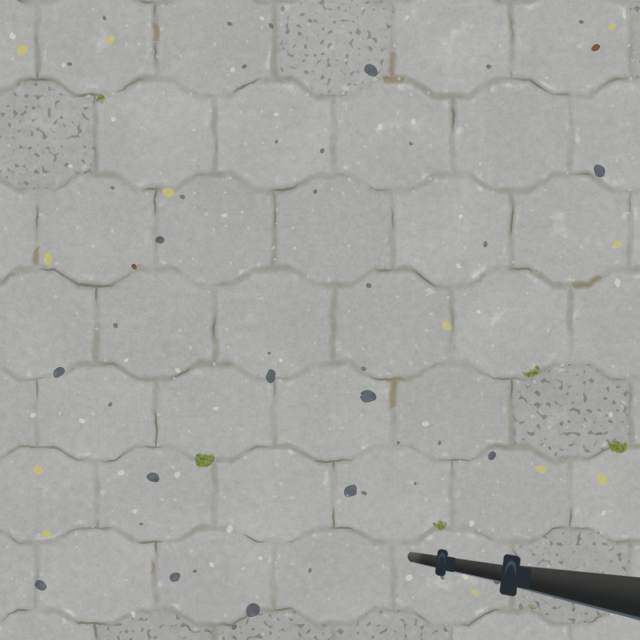
Write a WebGL 1 fragment shader that draws this texture.

```glsl
precision highp float;
// Worn grey interlocking pavers with grit, moss and leaf bits, and a dark pole leg at lower right.
uniform vec2 u_resolution;

vec2 hash2(vec2 p) {
  p = vec2(dot(p, vec2(127.1, 311.7)), dot(p, vec2(269.5, 183.3)));
  return fract(sin(p) * 43758.55);
}

// Gradient noise, roughly -0.7 to 0.7
float noise(vec2 p) {
  vec2 i = floor(p), f = fract(p);
  vec2 w = f * f * f * (f * (f * 6.0 - 15.0) + 10.0);
  float a = dot(hash2(i) * 2.0 - 1.0, f);
  float b = dot(hash2(i + vec2(1, 0)) * 2.0 - 1.0, f - vec2(1, 0));
  float c = dot(hash2(i + vec2(0, 1)) * 2.0 - 1.0, f - vec2(0, 1));
  float d = dot(hash2(i + 1.0) * 2.0 - 1.0, f - 1.0);
  return mix(mix(a, b, w.x), mix(c, d, w.x), w.y);
}

float fbm(vec2 p) {
  float sum = 0.0, amp = 0.6;
  for (int i = 0; i < 4; i++) {
    sum += amp * noise(p);
    p = p * 2.03 + 17.3;
    amp *= 0.55;
  }
  return sum;
}

float fill(float d) {
  float aa = 1.0 / u_resolution.y;
  return 1.0 - smoothstep(-aa, aa, d);
}

// Irregular flecks, at most one per grid cell
float flecks(vec2 p, float cells, float chance, float radius, float seed) {
  vec2 id = floor(p * cells);
  vec2 spot = hash2(id + seed), kind = hash2(id + seed + 41.0);
  vec2 d = p - (id + 0.25 + 0.5 * spot) / cells;
  float angle = 6.283 * kind.y, c = cos(angle), s = sin(angle);
  d = mat2(c, s, -s, c) * d * vec2(1.0, 1.35);
  float r = radius * (0.55 + 0.45 * spot.y);
  float ragged = length(d) + 0.45 * r * noise(p / r * 0.9 + seed);
  return step(kind.x, chance) * fill(ragged - r);
}

// Telescopic leg: dark tapering tube with two clamps
vec3 drawLeg(vec3 color, vec2 p) {
  float across = p.y - 0.871 - (p.x - 0.645) * 0.183;
  float halfWidth = p.x < 0.797 ? 0.008 + 0.04 * (p.x - 0.64) : 0.0195 + 0.085 * (p.x - 0.833);
  float t = across / halfWidth;
  float tube = fill(max(abs(across) - halfWidth, 0.637 + 0.004 * t * t - p.x));
  vec3 metal = mix(vec3(0.24, 0.24, 0.23), vec3(0.14, 0.15, 0.15), smoothstep(-0.9, 0.6, t));
  metal = mix(metal, vec3(0.33, 0.37, 0.40), smoothstep(0.80, 0.92, t));
  metal += 0.12 * (1.0 - smoothstep(0.645, 0.665, p.x));
  color = mix(color, metal, tube);
  for (int i = 0; i < 2; i++) {
    float k = float(i);
    vec2 d = vec2(p.x - mix(0.69, 0.797, k) + 0.12 * across, across);
    vec2 size = mix(vec2(0.008, 0.021), vec2(0.013, 0.032), k);
    float body = length(max(abs(d) - size + 0.006, 0.0)) - 0.006;
    float lever = length(max(abs(d - vec2(size.x * 1.5, 0.0)) - size * vec2(0.8, 0.45), 0.0)) - 0.002;
    color = mix(color, vec3(0.15, 0.18, 0.20), fill(min(body, lever)));
    float rim = abs(length(d / size) - 0.62) - 0.10;
    color = mix(color, vec3(0.33, 0.38, 0.43), 0.8 * fill(rim * size.x) * smoothstep(0.3, -0.8, d.y / size.y));
  }
  return color;
}

void main() {
  vec2 p = gl_FragCoord.xy / u_resolution;
  p.y = 1.0 - p.y;
  float cloud = fbm(p * 9.0), grain = fbm(p * 75.0), grit = noise(p * 210.0);

  // Paver layout: half-offset courses, with wavy interlocking bed joints
  vec2 q = p + 0.006 * vec2(noise(p * 23.0), noise(p * 23.0 + 60.0)) + 0.0025 * noise(p * 85.0);
  float course = (q.y - 0.137) / 0.148 + max(q.y - 0.579, 0.0) * 1.07;
  float column = (q.x - 0.15) / 0.1855;
  float bed = floor(course + 0.5);
  float wave = cos(6.2832 * column) * (1.0 - 2.0 * mod(bed, 2.0));
  float side = course - bed - 0.085 * clamp(1.6 * wave, -1.0, 1.0);
  float row = side > 0.0 ? bed : bed - 1.0;
  column += 0.5 * mod(row, 2.0);
  vec2 paver = vec2(floor(column), row);
  float bedGap = abs(side) * 0.128;
  float headGap = abs(fract(column - 0.5) - 0.5) * 0.1855;
  float gap = min(bedGap, headGap);

  // Stone face: individual tone, mottling and pale worn centres
  vec2 tone = hash2(paver + 7.0);
  vec3 color = vec3(0.668, 0.670, 0.662) + 0.026 * (tone.x - 0.5);
  color += 0.045 * cloud + 0.055 * grain + 0.03 * grit;
  float worn = smoothstep(0.03, 0.07, gap) * smoothstep(0.05, 0.4, fbm(p * 28.0 + 9.0));
  color += 0.07 * worn * tone.y;
  float rough = step(0.9, tone.y);
  color -= rough * (0.02 + 0.13 * smoothstep(0.12, 0.4, noise(p * 110.0)));

  // Joints: soft dusty band, broken dark crack and scuffed lips
  float wear = smoothstep(-0.28, 0.3, fbm(p * 8.0 + 31.0));
  float dust = 1.0 - smoothstep(0.001, 0.0085, gap);
  color = mix(color, vec3(0.565, 0.565, 0.53) + 0.07 * grain, dust * (0.2 + 0.6 * wear));
  float crack = 1.0 - smoothstep(0.0006, 0.0028, gap);
  color = mix(color, vec3(0.43, 0.42, 0.38), 0.7 * crack * smoothstep(0.0, 0.35, noise(p * 19.0 + 5.0)));
  float lip = smoothstep(0.004, 0.008, gap) * (1.0 - smoothstep(0.009, 0.018, gap));
  color += 0.09 * lip * smoothstep(0.08, 0.4, fbm(p * 34.0 + 70.0));

  // Moss and brown dirt gathered in the joints
  float nearBed = 1.0 - smoothstep(0.005, 0.013, bedGap + 0.007 * noise(p * 130.0));
  color = mix(color, vec3(0.43, 0.49, 0.21) + 0.2 * grit, 0.85 * nearBed * flecks(p, 8.0, 0.22, 0.021, 3.0));
  color = mix(color, vec3(0.53, 0.48, 0.37), 0.6 * dust * flecks(p, 6.0, 0.35, 0.03, 12.0));

  // Loose pebbles, leaf scraps and chips
  color = mix(color, vec3(0.35, 0.37, 0.40) + 0.15 * grain, 0.9 * flecks(p, 6.0, 0.36, 0.013, 22.0));
  color = mix(color, vec3(0.41, 0.41, 0.41), 0.8 * flecks(p, 15.0, 0.1, 0.005, 35.0));
  color = mix(color, vec3(0.76, 0.73, 0.46), 0.85 * flecks(p, 9.0, 0.11, 0.010, 48.0));
  color = mix(color, vec3(0.43, 0.28, 0.20), 0.85 * flecks(p, 8.0, 0.05, 0.008, 53.0));
  color = mix(color, vec3(0.82, 0.82, 0.80), 0.75 * flecks(p, 13.0, 0.18, 0.006, 66.0));
  color = mix(color, vec3(0.77), 0.6 * flecks(p, 38.0, 0.22, 0.0032, 79.0));

  gl_FragColor = vec4(drawLeg(color, p), 1.0);
}
```
